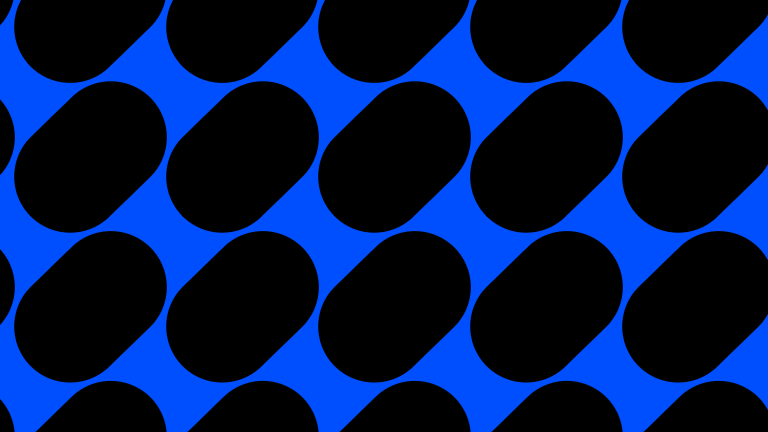
A Shadertoy shader for this pattern:

```glsl
float capsule(vec2 p, vec2 halfAxis, float radius) {
    float t = clamp(dot(p, halfAxis) / dot(halfAxis, halfAxis), -1.0, 1.0);
    return length(p - halfAxis * t) - radius;
}

void mainImage(out vec4 fragColor, in vec2 fragCoord) {
    vec2 uv = fragCoord / iResolution.y;
    vec2 period = vec2(152.0, 149.8) / 432.0;

    // Position relative to the nearest capsule centre
    vec2 p = uv - vec2(90.5, 125.2) / 432.0;
    p -= period * round(p / period);

    // Capsules reach slightly past their cells, so include the neighbours
    float d = 1.0;
    for (int y = -1; y <= 1; y++) {
        for (int x = -1; x <= 1; x++) {
            vec2 offset = period * vec2(x, y);
            d = min(d, capsule(p - offset, vec2(20.3, 19.7) / 432.0, 56.0 / 432.0));
        }
    }

    // Black capsules on a blue ground, with a one-pixel soft edge
    float ground = clamp(d * iResolution.y + 0.5, 0.0, 1.0);
    fragColor = vec4(vec3(0.0, 0.31, 1.0) * ground, 1.0);
}
```
